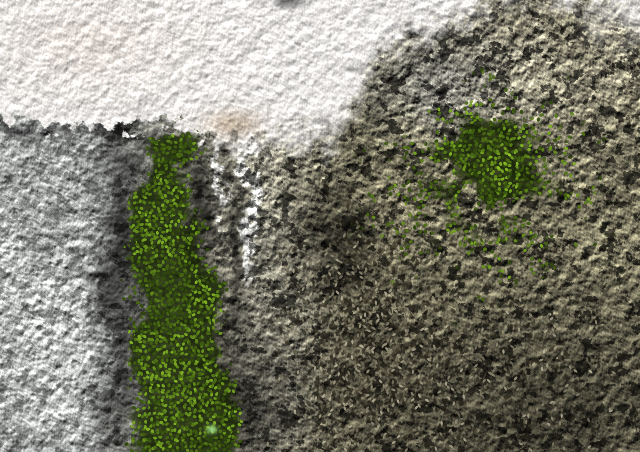
This texture is drawn by a Shadertoy shader. Its source:

```glsl
// Weathered stone wall with pale plaster, two moss patches and dry lichen flakes.

float hash(vec2 p) {
    return fract(sin(dot(p, vec2(127.1, 311.7))) * 43758.5);
}

float noise(vec2 p) {
    vec2 i = floor(p), f = fract(p);
    f = f * f * (3.0 - 2.0 * f);
    return mix(mix(hash(i), hash(i + vec2(1, 0)), f.x),
               mix(hash(i + vec2(0, 1)), hash(i + vec2(1, 1)), f.x), f.y);
}

float fbm(vec2 p) {
    float sum = 0.0, amp = 0.52;
    for (int i = 0; i < 4; i++) {
        sum += amp * noise(p);
        p = mat2(1.6, 1.2, -1.2, 1.6) * p + 7.3;
        amp *= 0.55;
    }
    return sum;
}

// Soft elliptical spot
float spot(vec2 p, vec2 center, vec2 radius) {
    vec2 q = (p - center) / radius;
    return exp(-dot(q, q));
}

float height(vec2 p) {
    return 0.45 * fbm(p * 24.0) + 0.55 * fbm(p * 70.0 + 3.0);
}

// Positive where the surface faces the light at the upper left
float slope(vec2 p) {
    return height(p) - height(p + vec2(-0.002, 0.005));
}

// Scattered ellipses: x is coverage, y a random shade
vec2 leaves(vec2 p, float scale, vec2 size, float spread, float density) {
    vec2 cell = floor(p * scale), result = vec2(0.0);
    float blur = scale / iResolution.y;
    for (int j = -1; j <= 1; j++)
    for (int i = -1; i <= 1; i++) {
        vec2 id = cell + vec2(i, j);
        float rnd = hash(id + 5.7), a = spread * (hash(id + 41.1) - 0.5);
        vec2 d = p * scale - id - vec2(hash(id), hash(id + 19.3));
        d = mat2(cos(a), -sin(a), sin(a), cos(a)) * d;
        float dist = (length(d / size) - 1.0) * min(size.x, size.y);
        float cover = 1.0 - smoothstep(-0.5 * blur, 0.5 * blur, dist);
        cover *= smoothstep(rnd - 0.04, rnd + 0.04, density - 0.04);
        result = mix(result, vec2(1.0, hash(id + 73.9)), cover);
    }
    return result;
}

// Lower rim of the plaster
float plasterRim(float x) {
    return 0.735 - 0.035 * smoothstep(0.30, 0.46, x)
         + 0.21 * smoothstep(0.73, 0.88, x) + 0.09 * smoothstep(0.87, 1.15, x);
}

// p is the position, w the same position pushed about by noise
vec3 stone(vec2 p, vec2 w, float rough, float relief) {
    float right = smoothstep(0.20, 0.75, w.x);
    vec3 col = mix(vec3(0.66, 0.67, 0.66), vec3(0.56, 0.55, 0.49), smoothstep(0.18, 0.50, w.x));
    col = mix(col, vec3(0.46, 0.445, 0.36), smoothstep(0.58, 0.80, w.x));
    col = mix(col, vec3(0.48, 0.48, 0.47), 0.8 * spot(w, vec2(1.0, 0.83), vec2(0.20, 0.13)));
    col = mix(col, vec3(0.60, 0.58, 0.50), 0.8 * spot(w, vec2(1.28, 0.85), vec2(0.24, 0.18)));
    col += 0.07 * spot(w, vec2(0.06, 0.25), vec2(0.14, 0.28));

    // Damp shadows
    float damp = 0.65 * spot(w, vec2(0.27, 0.48), vec2(0.05, 0.28))
               + 0.40 * spot(w, vec2(0.27, 0.10), vec2(0.05, 0.20))
               + 0.65 * spot(w, vec2(0.44, 0.52), vec2(0.035, 0.18))
               + 0.55 * spot(w, vec2(0.515, 0.46), vec2(0.018, 0.22))
               + 0.45 * spot(w, vec2(0.54, 0.08), vec2(0.08, 0.18))
               + 0.45 * spot(w, vec2(0.75, 0.48), vec2(0.08, 0.15))
               + 0.25 * spot(w, vec2(0.82, 0.12), vec2(0.24, 0.24))
               + 0.40 * spot(w, vec2(1.25, 0.06), vec2(0.30, 0.25));
    float ledge = plasterRim(w.x) - w.y - 0.02;
    damp += 0.35 * exp(-ledge * ledge * 1600.0) * (1.0 - smoothstep(0.34, 0.46, p.x));
    col *= 1.0 - min(damp * (0.6 + 0.8 * rough), 0.75);

    // Pale mineral streaks
    float streak = spot(w, vec2(0.482, 0.60), vec2(0.017, 0.13))
                 + spot(w, vec2(0.552, 0.55), vec2(0.024, 0.20));
    float crust = smoothstep(0.30, 0.55, fbm(p * 45.0 + 2.0) * min(1.4 * streak, 1.2));
    col = mix(col, vec3(0.82, 0.82, 0.81), 0.85 * crust);

    float pits = 1.0 - smoothstep(0.36, 0.47, fbm(p * vec2(54.0, 62.0) + 11.0));
    col *= (0.82 + 0.36 * rough) * max(1.0 + mix(3.2, 4.8, right) * relief, 0.2);
    return col * (1.0 - mix(0.28, 0.62, max(right, min(damp, 1.0))) * pits);
}

vec3 plaster(vec2 p, float relief) {
    vec3 col = mix(vec3(0.91, 0.90, 0.89), vec3(0.89, 0.85, 0.81), 0.6 * spot(p, vec2(0.2, 0.9), vec2(0.2, 0.1)));
    col = mix(col, vec3(0.69, 0.59, 0.47), 0.6 * spot(p, vec2(0.515, 0.725), vec2(0.06, 0.03)));
    col *= 1.0 - 0.5 * spot(p, vec2(0.64, 1.0), vec2(0.035, 0.02));
    return col * (1.0 + 1.5 * relief);
}

// Hanging moss column plus a cushion with scattered tufts
float mossDensity(vec2 p, vec2 w) {
    float low = 1.0 - smoothstep(0.24, 0.42, p.y);
    float center = 0.368 + 0.042 * low + 0.010 * sin(p.y * 21.0);
    float width = 0.042 + 0.034 * (1.0 - smoothstep(0.42, 0.60, p.y)) + 0.022 * low;
    float column = smoothstep(-0.035, 0.035, width - abs(w.x - center)) * (1.0 - smoothstep(0.69, 0.725, w.y));
    float cushion = 1.1 * spot(w, vec2(1.10, 0.655), vec2(0.095, 0.075));
    float tufts = smoothstep(0.32, 0.62, noise(p * 24.0)) * spot(p, vec2(1.07, 0.58), vec2(0.20, 0.18));
    return min(max(column, cushion + 0.6 * tufts), 1.0);
}

void mainImage(out vec4 fragColor, in vec2 fragCoord) {
    vec2 p = fragCoord / iResolution.y;
    float rough = fbm(p * 11.0), relief = slope(p);
    vec2 w = p + 0.09 * (vec2(fbm(p * 16.0 + 5.0), fbm(p * 16.0 + 31.0)) - 0.5);
    vec3 col = stone(p, w, rough, relief);

    // Plaster coat and the pale upper right corner
    float coat = p.y - plasterRim(p.x) + 0.06 * (rough - 0.5) + 0.10 * (fbm(p * 50.0) - 0.5);
    float soft = 0.008 + 0.045 * smoothstep(0.42, 0.60, p.x);
    float cover = max(smoothstep(-soft, soft, coat), 0.9 * spot(w, vec2(1.4, 0.98), vec2(0.07, 0.05)));
    col = mix(col, plaster(p, relief), cover);

    // Dry flakes over their dark gaps
    float dry = 0.95 * spot(w, vec2(0.81, 0.27), vec2(0.15, 0.24))
              + 0.45 * spot(w, vec2(1.08, 0.16), vec2(0.28, 0.18));
    vec2 gap = leaves(p + 0.4, 75.0, vec2(0.30, 0.50), 2.0, 0.7 * dry);
    vec2 flake = leaves(p, 80.0, vec2(0.22, 0.44), 2.4, dry);
    col = mix(col, vec3(0.15, 0.14, 0.10), 0.7 * gap.x);
    col = mix(col, mix(vec3(0.25, 0.23, 0.17), vec3(0.74, 0.71, 0.61), flake.y), 0.85 * flake.x);

    // Moss bed and leaves
    float moss = mossDensity(p, w);
    col = mix(col, vec3(0.11, 0.16, 0.03), 0.85 * smoothstep(0.25, 0.80, moss));
    vec2 leaf = leaves(p, 110.0, vec2(0.38, 0.52), 6.28, moss);
    float glow = 0.45 + 0.65 * smoothstep(0.35, 0.62, fbm(p * 13.0 + 4.0));
    glow += 0.25 * spot(p, vec2(1.11, 0.66), vec2(0.08, 0.06));
    vec3 green = mix(vec3(0.17, 0.26, 0.04), vec3(0.49, 0.68, 0.14), leaf.y * glow);
    col = mix(col, green, 0.95 * leaf.x);
    col = mix(col, vec3(0.60, 0.82, 0.52), spot(p, vec2(0.469, 0.05), vec2(0.011, 0.009)));

    fragColor = vec4(clamp(col, 0.0, 1.0), 1.0);
}
```
